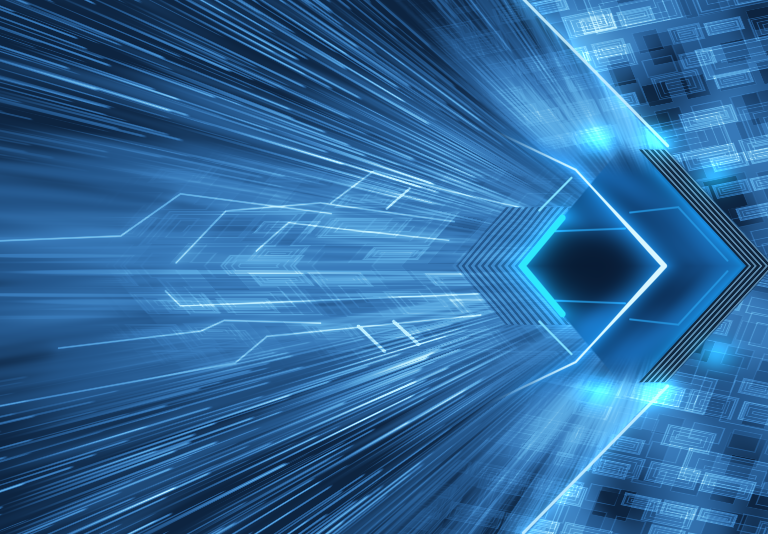
A Shadertoy shader for this background:

```glsl
float hash(vec2 p) {
  return fract(sin(dot(p, vec2(127.1, 311.7))) * 43758.5);
}

vec2 gradient(vec2 cell) {
  float turn = 6.2832 * hash(cell);
  return vec2(cos(turn), sin(turn));
}

float noise(vec2 p) {
  vec2 i = floor(p), f = fract(p), s = f * f * (3. - 2. * f), e = vec2(1, 0);
  float low = mix(dot(gradient(i), f), dot(gradient(i + e), f - e), s.x);
  float high = mix(dot(gradient(i + e.yx), f - e.yx), dot(gradient(i + 1.), f - 1.), s.x);
  return mix(low, high, s.y);
}

// Distance to the segment from e.xy to e.zw
float segment(vec2 p, vec4 e) {
  vec2 ab = e.zw - e.xy, q = p - e.xy;
  return length(q - ab * clamp(dot(q, ab) / dot(ab, ab), 0., 1.));
}

float stroke(float d, float width) {
  float aa = .8 / iResolution.y;
  return 1. - smoothstep(width - aa, width + aa, abs(d));
}

float trace(vec2 p, vec4 a, vec4 b) {
  float d = min(segment(p, a), min(segment(p, vec4(a.zw, b.xy)), segment(p, b)));
  return .36 * stroke(d, .0016) + .1 * exp(-d * 70.);
}

// Converging rays, broken into dashes
float streaks(float angle, float radius) {
  float sum = 0.;
  for (float k = 0.; k < 6.; k++) {
    float count = 20. + 12. * k, x = angle * count + .37 * k;
    float h = hash(vec2(floor(x), k)), dash = fract(radius * (1.1 + h) + h * 17.);
    float body = smoothstep(.02, .05, dash) * (1. - smoothstep(.1, .35 + .6 * h, dash));
    float across = (fract(x) - .3 - .4 * h) / count * radius;
    sum += body * stroke(across, .0007 + .0013 * h * h) * (.3 + .6 * h);
  }
  return sum;
}

// Nested plates on a skewed grid
float plates(vec2 p) {
  float tone = 0.;
  for (float k = 0.; k < 3.; k++) {
    float scale = 5. + 4. * k;
    vec2 q = p * vec2(scale, scale * 1.5) + k * .37;
    q.x += .5 * hash(vec2(floor(q.y), k));
    float h = hash(floor(q) + k * 19.);
    vec2 box = abs(fract(q) - .5) - vec2(.28 + .2 * h, .42 - .2 * h);
    float d = max(box.x, box.y), inside = 1. - smoothstep(-.01, .01, d);
    tone += inside * (h - .5) * .4 + .35 * h * stroke(d / scale, .0014);
    tone += step(.6, h) * inside * .25 * stroke((fract(d * 12.) - .5) / (12. * scale), .001);
  }
  return tone;
}

vec3 ramp(float t) {
  vec3 c = mix(vec3(.05, .14, .25), vec3(.14, .34, .55), smoothstep(0., .28, t));
  c = mix(c, vec3(.22, .48, .73), smoothstep(.25, .5, t));
  c = mix(c, vec3(.35, .66, .88), smoothstep(.47, .75, t));
  return mix(c, vec3(.75, .94, 1), smoothstep(.72, 1.15, t));
}

void mainImage(out vec4 fragColor, in vec2 fragCoord) {
  vec2 p = fragCoord / iResolution.xy * vec2(1.438, 1);
  vec2 v = p - vec2(1.1, .502), m = vec2(v.x, abs(v.y));
  float angle = atan(v.y, .17 - v.x), radius = length(v - vec2(.17, 0));
  float right = m.x + .92 * m.y, left = m.x - .84 * m.y + .126;

  // Central haze, soft rays and dashes
  float haze = exp(-v.y * v.y * 17.) * smoothstep(-1.5, -.55, v.x);
  float tone = .06 + .46 * haze;
  tone += .2 * noise(vec2(angle * 14., radius * 2.)) + .16 * noise(vec2(angle * 60., radius * 3.));
  float rays = smoothstep(.12, .35, abs(angle)) * smoothstep(.25, .5, radius);
  tone += .6 * streaks(angle, radius) * rays * (1. - .7 * smoothstep(-.1, .1, right));
  float beams = smoothstep(.05, .3, noise(p * vec2(1.5, 95)));
  tone += .24 * beams * exp(-pow(abs(p.y - .48) / .06, 2.));

  // Circuit plates, traces and bright bars
  tone += .45 * plates(vec2(p.x - .9 * m.y, p.y * 1.5) * .7) * exp(-pow(m.y / .16, 4.)) * smoothstep(-.95, -.7, v.x);
  tone += trace(p, vec4(0, .549, .226, .558), vec4(.338, .637, .62, .6));
  tone += trace(p, vec4(.33, .508, .423, .605), vec4(.6, .62, .85, .585));
  tone += trace(p, vec4(.48, .53, .54, .583), vec4(.65, .57, .84, .55));
  tone += trace(p, vec4(.62, .62, .7, .68), vec4(.85, .64, .98, .61));
  tone += trace(p, vec4(.31, .455, .338, .427), vec4(.564, .436, .9, .45));
  tone += trace(p, vec4(.11, .348, .376, .38), vec4(.42, .4, .6, .395));
  tone += trace(p, vec4(0, .24, .44, .32), vec4(.5, .37, .9, .41));
  tone += .5 * stroke(segment(p, vec4(.724, .609, .767, .647)), .002);
  tone += .5 * stroke(segment(p, vec4(.671, .389, .72, .342)), .003);
  tone += .5 * stroke(segment(p, vec4(.737, .398, .784, .355)), .003);

  // Ribbed collar
  float collar = smoothstep(-.125, -.115, left) * stroke(m.y, .11) * step(left, 0.);
  float rib = abs(fract(left / .0125 + .6 * noise(p * 9.)) - .5);
  tone = mix(tone, .16 + .42 * smoothstep(.1, .35, rib), collar * .75);

  // Sheer panels and plated right side
  float sheer = smoothstep(.06, .2, right) * smoothstep(.18, .24, m.y);
  float plate = plates(vec2(m.x + .4 * m.y, v.y - .2 * m.x * sign(v.y)));
  tone += sheer * (.42 * exp(-pow(abs(m.y - .28) / .09, 2.)) + .1 + .25 * plate);
  float side = smoothstep(.345, .352, right);
  tone = mix(tone, .33 + .85 * plate + .5 * noise(p * 6.), side);
  vec3 color = ramp(tone);

  // Blue corridor and dark core
  float hall = smoothstep(0., .006, left) * (1. - smoothstep(.16, .225, m.y)) * (1. - side);
  float sheen = .4 + .8 * noise(vec2(right * 14., v.y * 9.));
  vec3 blue = mix(vec3(.05, .18, .34), vec3(.1, .42, .72), sheen);
  blue = mix(blue, vec3(.03, .09, .18), .95 * exp(-pow(length(v / vec2(.11, .075)), 4.)));
  blue += vec3(.02, .25, .35) * exp(-abs(right - .29) * 40.);
  color = mix(color, blue, hall);
  float inlay = min(segment(m, vec4(.08, .1, .17, .11)), segment(m, vec4(.17, .11, .262, .01)));
  inlay = min(inlay, segment(m, vec4(-.06, .065, .07, .07)));
  color = mix(color, vec3(.16, .65, .95), .65 * stroke(inlay, .0018));

  // Striped outer chevron
  float band = smoothstep(.295, .299, right) * (1. - side) * stroke(m.y, .218);
  float stripe = smoothstep(.2, .4, abs(fract(right / .0105) - .5));
  color = mix(color, mix(vec3(.06, .14, .23), vec3(.36, .54, .68), stripe), band);

  // Lit edges
  float rim = min(segment(m, vec4(.144, 0, -.022, .18)), segment(m, vec4(-.022, .18, -.2, .265)));
  float fade = smoothstep(-.2, 0., m.x);
  color += vec3(.03, .28, .42) * exp(-rim * 55.) * fade;
  color = mix(color, vec3(.85, .97, 1), stroke(rim, .002 + .003 * smoothstep(0., .14, m.x)) * fade);
  float mouth = segment(m, vec4(-.122, 0, -.047, .09));
  color += vec3(.03, .42, .55) * exp(-mouth * 45.);
  color = mix(color, vec3(.18, .91, .99), stroke(mouth, .006));
  color = mix(color, vec3(.5, .88, 1), stroke(segment(m, vec4(-.09, .104, -.03, .165)), .002));
  float diagonal = segment(m, vec4(-.12, .5, .15, .225));
  color += vec3(.1, .25, .3) * exp(-diagonal * 60.);
  color = mix(color, vec3(.78, .94, 1), .9 * stroke(diagonal, .0028));

  // Cyan glows
  for (float i = 0.; i < 3.; i++) {
    vec2 d = m - vec2(.02 + .11 * i, .235 - .035 * i * (i - 1.));
    color += vec3(.04, .34, .42) * exp(-dot(d * d, vec2(700, 1100)));
  }
  fragColor = vec4(clamp(color, 0., 1.), 1);
}
```
